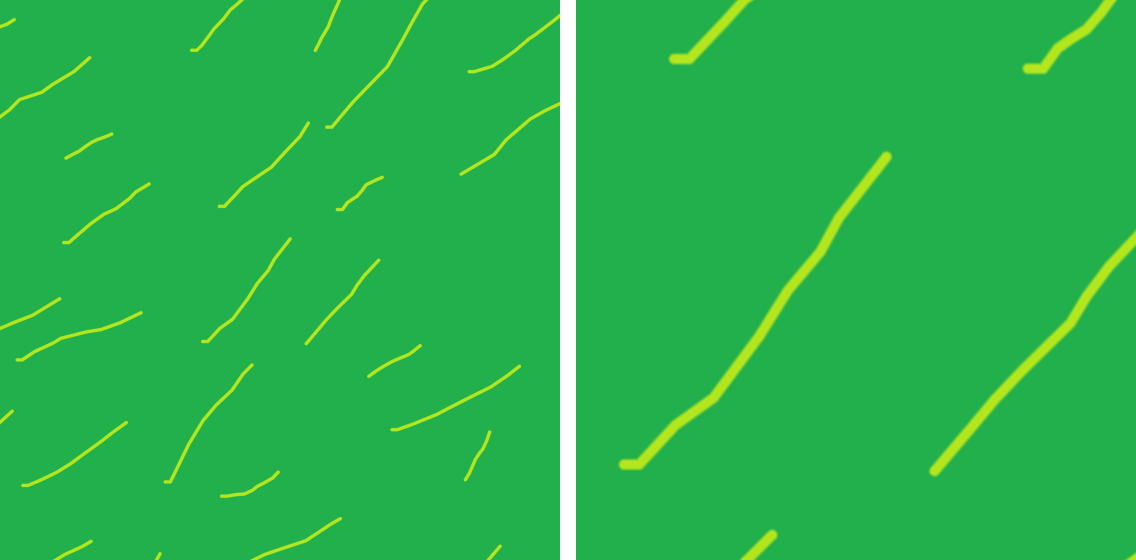
Left: the whole. Right: its middle third, enlarged.
A WebGL 1 fragment shader for this pattern:

```glsl
precision highp float;

// Sparse hand-drawn lime strokes slanting up to the right over flat green.
// The canvas is turned into slanted lanes; each lane cell holds one polyline
// of random length, tilt and wobble, drawn through its distance field.

uniform vec2 u_resolution;

const vec3 GREEN = vec3(0.135, 0.692, 0.300);
const vec3 LIME = vec3(0.705, 0.902, 0.115);
const float SLANT = 0.73;              // mean stroke direction in radians
const vec2 CELL = vec2(0.37, 0.130);   // cell length along a lane, lane width
const float HALF_WIDTH = 0.0030;
const float SOFTNESS = 0.0013;
const int SEGMENTS = 7;

float hash(vec2 p) {
  vec3 q = fract(p.xyx * vec3(0.1031, 0.1030, 0.0973));
  q += dot(q, q.yzx + 33.33);
  return fract((q.x + q.y) * q.z);
}

// One-dimensional gradient noise, about -0.5 to 0.5
float gradientNoise(float x, float seed) {
  float i = floor(x);
  float f = x - i;
  float left = (2.0 * hash(vec2(i, seed)) - 1.0) * f;
  float right = (2.0 * hash(vec2(i + 1.0, seed)) - 1.0) * (f - 1.0);
  return mix(left, right, f * f * f * (f * (f * 6.0 - 15.0) + 10.0));
}

vec2 rotate(vec2 p, float angle) {
  float c = cos(angle);
  float s = sin(angle);
  return vec2(c * p.x - s * p.y, s * p.x + c * p.y);
}

float segmentDistance(vec2 p, vec2 a, vec2 b) {
  vec2 ab = b - a;
  float t = clamp(dot(p - a, ab) / dot(ab, ab), 0.0, 1.0);
  return length(p - a - t * ab);
}

// Unevenly spaced corner of a stroke centred on the origin
vec2 strokeKnot(float index, float strokeLength, float slope, float seed) {
  float jitter = 0.6 * (hash(vec2(index + 40.0, seed)) - 0.5);
  float x = ((index + jitter) / float(SEGMENTS) - 0.5) * strokeLength;
  float bow = 0.050 * gradientNoise(x * 5.0 + 20.5, seed);
  float kink = 0.011 * gradientNoise(x * 27.0 + 90.0, seed + 7.0);
  return vec2(x, slope * x + bow + kink);
}

float strokeDistance(vec2 p, float strokeLength, float slope, float seed) {
  vec2 a = strokeKnot(0.0, strokeLength, slope, seed);
  float d = 1.0;
  // Some strokes begin with a short level hook
  if (hash(vec2(seed, 3.0)) > 0.5) {
    d = segmentDistance(p, a, a + rotate(vec2(-0.009, 0.0), -SLANT));
  }
  for (int k = 1; k <= SEGMENTS; k++) {
    vec2 b = strokeKnot(float(k), strokeLength, slope, seed);
    d = min(d, segmentDistance(p, a, b));
    a = b;
  }
  return d;
}

// Distance to the stroke of one cell, p given relative to the cell centre
float cellDistance(vec2 p, vec2 cell) {
  float seed = 1.0 + floor(900.0 * hash(cell + 17.0));
  float strokeLength = mix(0.065, 0.335, hash(cell + 31.0));
  float steepest = min(0.6, 0.042 / (0.5 * strokeLength));
  float slope = steepest * (2.0 * hash(cell + 53.0) - 1.0);
  vec2 room = vec2(CELL.x - strokeLength - 0.02, 0.042);
  vec2 offset = room * (vec2(hash(cell + 71.0), hash(cell + 97.0)) - 0.5);
  return strokeDistance(p - offset, strokeLength, slope, seed);
}

// Nearest stroke among neighbouring cells, each lane shifted at random
float patternDistance(vec2 p) {
  float lane = floor(p.y / CELL.y);
  float d = 1.0;
  for (int j = -1; j <= 1; j++) {
    float row = lane + float(j);
    float shift = CELL.x * hash(vec2(row, 11.0));
    float column = floor((p.x + shift) / CELL.x);
    for (int i = -1; i <= 1; i++) {
      vec2 cell = vec2(column + float(i), row);
      vec2 centre = (cell + 0.5) * CELL - vec2(shift, 0.0);
      d = min(d, cellDistance(p - centre, cell + 200.0));
    }
  }
  return d;
}

void main() {
  float size = min(u_resolution.x, u_resolution.y);
  vec2 p = gl_FragCoord.xy / size;
  float d = patternDistance(rotate(p, -SLANT));
  float edge = max(SOFTNESS, 0.7 / size);
  float ink = 1.0 - smoothstep(HALF_WIDTH - edge, HALF_WIDTH + edge, d);
  gl_FragColor = vec4(mix(GREEN, LIME, ink), 1.0);
}
```
